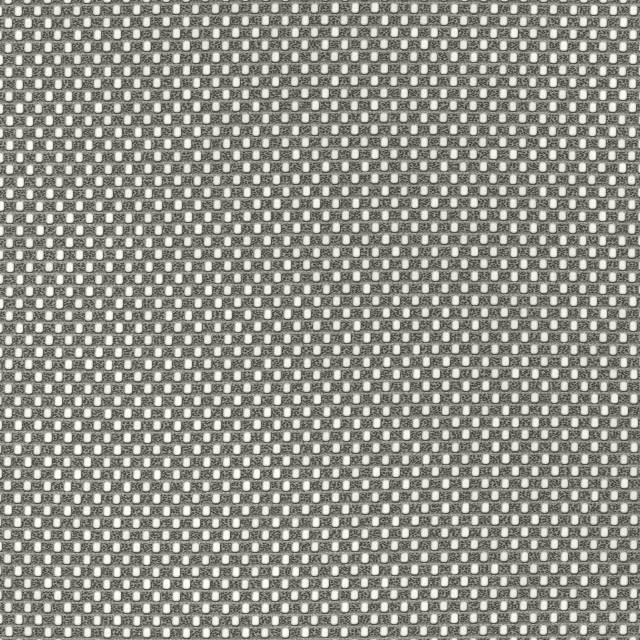
Give the GLSL for this texture, as a WebGL 2 fragment shader.

```glsl
#version 300 es
precision highp float;

uniform vec2 u_resolution;
out vec4 outColor;

vec2 hash2(vec2 p) {
  vec3 h = fract(p.xyx * vec3(0.1031, 0.1030, 0.0973));
  h += dot(h, h.yzx + 33.33);
  return fract((h.xx + h.yz) * h.zy);
}

// Distance to the nearest scattered point
float cellular(vec2 p) {
  vec2 cell = floor(p);
  float nearest = 2.0;
  for (int y = -1; y <= 1; y++) {
    for (int x = -1; x <= 1; x++) {
      vec2 neighbour = cell + vec2(x, y);
      nearest = min(nearest, length(neighbour + hash2(neighbour) - p));
    }
  }
  return nearest;
}

float roundedBox(vec2 p, vec2 halfSize, float radius) {
  vec2 d = abs(p) - halfSize + radius;
  return length(max(d, 0.0)) + min(max(d.x, d.y), 0.0) - radius;
}

void main() {
  vec2 uv = gl_FragCoord.xy / u_resolution;
  float soft = 52.5 / min(u_resolution.x, u_resolution.y);

  // Gentle pull in the cloth, then a staggered grid of stitches
  vec2 grid = (uv - vec2(0.3854, 0.509)) * vec2(32.3, 52.5);
  grid += vec2(0.06 * sin(uv.y * 7.0 + uv.x * 3.0), 0.14 * sin(uv.x * 5.0 + uv.y * 2.0));
  float row = floor(grid.y + 0.5);
  float shifted = grid.x + 0.5 * mod(row, 2.0);
  float column = floor(shifted + 0.5);
  vec2 q = vec2((shifted - column) * 1.63, grid.y - row);
  vec2 vary = hash2(vec2(column, row) + 80.0) - 0.5;

  float grain = cellular(uv * vec2(230.0, 330.0));
  float fibre = sin(grid.x * 31.0 + 2.0 * sin(grid.y * 9.0)) * sin(grid.y * 17.0 + sin(grid.x * 13.0));

  // Pale threads framing the blocks
  vec3 color = vec3(0.60, 0.60, 0.57) + 0.07 * fibre + 0.16 * (0.45 - grain);

  // Dark woven blocks between stitches
  vec2 blockPoint = vec2(abs(q.x) - 0.815, q.y + 0.01);
  float block = roundedBox(blockPoint, vec2(0.48, 0.36), 0.08);
  vec3 weft = mix(vec3(0.30, 0.29, 0.27), vec3(0.58, 0.57, 0.55), smoothstep(0.1, 0.8, grain));
  weft += 0.07 * fibre;
  color = mix(color, weft, smoothstep(soft, -soft, block));

  // Shadowed seam below each row
  float seam = smoothstep(0.07 + soft, 0.03, abs(q.y + 0.42));
  color = mix(color, vec3(0.32, 0.31, 0.29), 0.35 * seam);

  // Raised stitch, slightly slanted and narrower at the top
  vec2 stitchPoint = q - vary * vec2(0.08, 0.06);
  stitchPoint.x = (stitchPoint.x - 0.04 * q.y) * (1.0 + 0.15 * q.y);
  vec2 stitchSize = vec2(0.30, 0.40) + 0.03 * vary.yx;
  float stitch = roundedBox(stitchPoint, stitchSize, 0.24);
  float shadow = roundedBox(stitchPoint + vec2(-0.03, 0.10), stitchSize, 0.22);
  color = mix(color, vec3(0.25, 0.24, 0.22), 0.75 * smoothstep(0.10, -0.04, shadow));

  float dome = smoothstep(0.0, -0.17, stitch);
  vec3 pale = mix(vec3(0.78, 0.77, 0.74), vec3(0.95, 0.95, 0.92), dome);
  pale += 0.05 * vary.x + 0.03 * q.y;
  color = mix(color, pale, smoothstep(0.6 * soft, -0.6 * soft, stitch));

  // Broad, faint change of light
  color *= 1.0 + 0.025 * sin(uv.x * 4.0 + uv.y * 3.0);
  outColor = vec4(clamp(color, 0.0, 1.0), 1.0);
}
```
